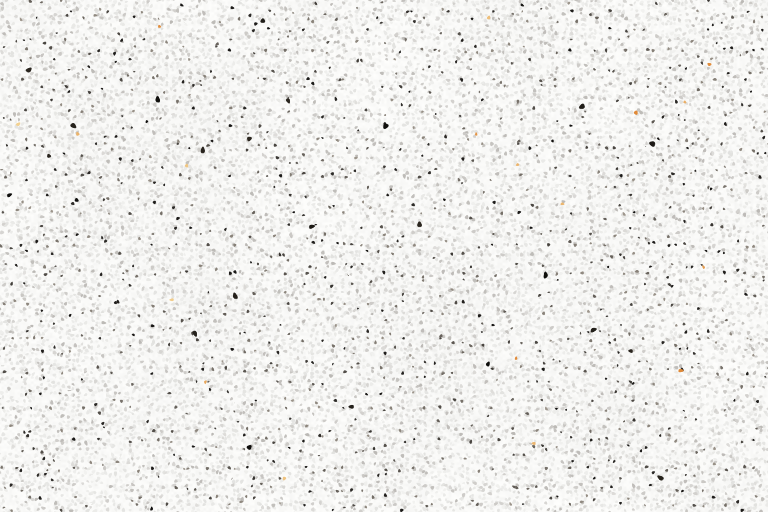
This texture is drawn by a Shadertoy shader. Its source:

```glsl
// White terrazzo: a softly mottled pale ground strewn with fine stone chips.
// Each chip size is a jittered grid of rotated ellipses, painted in layers
// from faint grey to black, with a few ochre chips. Unit: canvas height.

const vec3 GROUND       = vec3(0.977, 0.977, 0.971);
const vec3 FAINT_DARK   = vec3(0.885, 0.885, 0.875);
const vec3 FAINT_LIGHT  = vec3(0.950, 0.950, 0.942);
const vec3 GREY_DARK    = vec3(0.735, 0.725, 0.710);
const vec3 GREY_LIGHT   = vec3(0.885, 0.880, 0.870);
const vec3 SPECK_DARK   = vec3(0.070, 0.065, 0.060);
const vec3 SPECK_LIGHT  = vec3(0.620, 0.590, 0.550);
const vec3 BLACK_CHIP   = vec3(0.040, 0.040, 0.035);
const vec3 BROWN_CHIP   = vec3(0.180, 0.160, 0.130);
const vec3 OCHRE_CHIP   = vec3(0.880, 0.540, 0.220);
const vec3 CREAM_CHIP   = vec3(0.960, 0.860, 0.620);
const float EDGE        = 0.0013;  // least half width of a chip's soft edge
const float CLOUD_SCALE = 5.0;     // broad tone patches per canvas height
const float CLOUD_DEPTH = 0.018;
const float DUST_SCALE  = 190.0;   // fine mottling per canvas height
const float DUST_DEPTH  = 0.030;
const float PATCHINESS  = 0.5;     // how far chip density follows the patches

float hash(vec2 p) {
    return fract(sin(dot(p, vec2(127.1, 311.7))) * 43758.5453);
}

vec2 hash2(vec2 p) {
    return vec2(hash(p), hash(p + 57.3));
}

float noise(vec2 p) {
    vec2 i = floor(p), f = fract(p);
    f = f * f * (3.0 - 2.0 * f);
    return mix(mix(hash(i), hash(i + vec2(1, 0)), f.x),
               mix(hash(i + vec2(0, 1)), hash(i + vec2(1, 1)), f.x), f.y);
}

float clouds(vec2 p) {
    float sum = 0.0, weight = 0.5;
    for (int i = 0; i < 4; i++) {
        sum += weight * noise(p);
        p = p * 2.03 + 17.1;
        weight *= 0.5;
    }
    return sum / 0.9375;
}

// Approximate signed distance to an ellipse with a slightly uneven rim
float chipDistance(vec2 q, float radius, vec2 shape) {
    float angle = 6.2832 * shape.x;
    float c = cos(angle), s = sin(angle);
    q = mat2(c, -s, s, c) * q;
    float stretch = mix(1.0, 1.3, shape.y);
    q *= vec2(1.0 / stretch, stretch);
    float rim = 1.0 + 0.10 * sin(3.0 * atan(q.y, q.x + 1e-6) + 20.0 * shape.y);
    return length(q) - radius * rim;
}

// Paints one layer of scattered chips over the colour
void paintChips(inout vec3 color, vec2 p, float cell, float density,
                vec2 radii, vec3 dark, vec3 light, float seed) {
    float width = max(EDGE, 0.6 / iResolution.y);
    vec2 home = floor(p / cell);
    for (int y = -1; y <= 1; y++) {
        for (int x = -1; x <= 1; x++) {
            vec2 id = home + vec2(x, y);
            vec2 key = id + seed;
            if (hash(key + 3.7) > density) continue;
            vec2 center = (id + 0.05 + 0.9 * hash2(key + 11.9)) * cell;
            float radius = mix(radii.x, radii.y, hash(key + 23.1));
            float d = chipDistance(p - center, radius, hash2(key + 31.3));
            vec3 tone = mix(dark, light, hash(key + 41.7));
            color = mix(color, tone, 1.0 - smoothstep(-width, width, d));
        }
    }
}

void mainImage(out vec4 fragColor, in vec2 fragCoord) {
    vec2 p = fragCoord / iResolution.y;

    // Ground: broad patches and fine dust
    float patches = clouds(p * CLOUD_SCALE) - 0.5;
    float dust = noise(p * DUST_SCALE) - 0.5;
    vec3 color = GROUND - CLOUD_DEPTH * patches + DUST_DEPTH * dust;
    float crowd = 1.0 + PATCHINESS * patches;

    // Pale chips
    paintChips(color, p, 0.0092, 0.70 * crowd, vec2(0.0024, 0.0039),
               FAINT_DARK, FAINT_LIGHT, 101.0);
    paintChips(color, p, 0.0115, 0.36 * crowd, vec2(0.0024, 0.0038),
               GREY_DARK, GREY_LIGHT, 211.0);

    // Dark specks, then rare larger black and ochre chips
    paintChips(color, p, 0.0190, 0.31 * crowd, vec2(0.0016, 0.0032),
               SPECK_DARK, SPECK_LIGHT, 307.0);
    paintChips(color, p, 0.1100, 0.20, vec2(0.0036, 0.0054),
               BLACK_CHIP, BROWN_CHIP, 401.0);
    paintChips(color, p, 0.0900, 0.11, vec2(0.0026, 0.0040),
               OCHRE_CHIP, CREAM_CHIP, 503.0);

    fragColor = vec4(clamp(color, 0.0, 1.0), 1.0);
}
```
